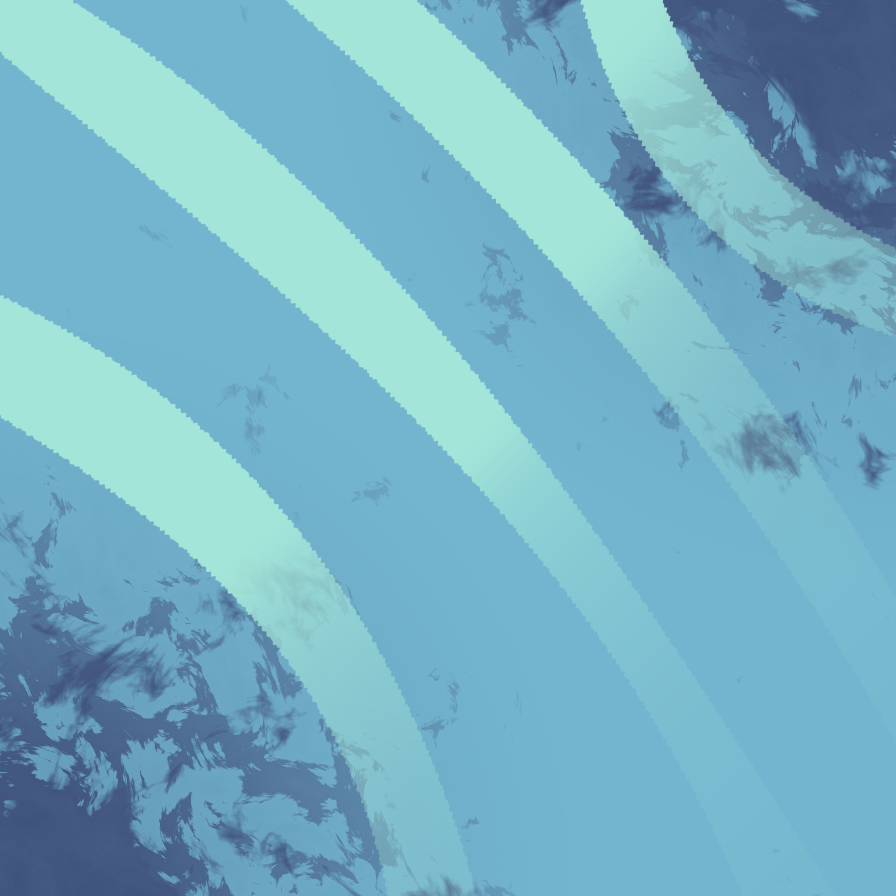
Write a Shadertoy shader that draws this background.

```glsl
// Four pale mint ribbons sweep diagonally over a blue ground with grimy corners.
// Each ribbon lies between two cubic curves in a diagonal frame and fades along
// its length; layered cellular noise, thresholded near two corners, forms grime.

const vec3 BLUE = vec3(0.45, 0.71, 0.81);
const vec3 MINT = vec3(0.64, 0.90, 0.85);
const vec3 NAVY = vec3(0.26, 0.34, 0.50);

vec2 hash2(vec2 p) {
    return fract(sin(vec2(dot(p, vec2(127.1, 311.7)),
                          dot(p, vec2(269.5, 183.3)))) * 43758.55);
}

// Distance to the nearest jittered cell point
float cellular(vec2 p) {
    vec2 cell = floor(p), f = fract(p);
    float nearest = 4.0;
    for (int j = -1; j <= 1; j++)
    for (int i = -1; i <= 1; i++) {
        vec2 offset = vec2(i, j);
        vec2 d = offset + hash2(cell + offset) - f;
        nearest = min(nearest, dot(d, d));
    }
    return sqrt(nearest);
}

// Rough grain: warped cellular octaves, roughly centred on zero
float grain(vec2 p) {
    float sum = 0.0, total = 0.0, weight = 1.0;
    for (int i = 0; i < 5; i++) {
        p += 0.22 * sin(p.yx * 2.3 + float(i));
        sum += weight * cellular(p);
        total += weight;
        weight *= 0.62;
        p = mat2(1.64, 1.31, -1.31, 1.64) * p + 7.3;
    }
    return sum / total - 0.45;
}

// Cubic edge: height across the diagonal at position t along it
float edge(float t, float peak, float centre, float bend, float skew) {
    float s = t - centre;
    return peak - s * s * (bend + skew * s);
}

// Coverage of the strip between two edges, fading after a start position
float ribbon(vec2 q, float low, float high, float start, float rate) {
    float aa = 1.5 / iResolution.y;
    float strip = smoothstep(-aa, aa, q.y - low) * smoothstep(-aa, aa, high - q.y);
    float s = max(q.x - start, 0.0);
    return strip * exp(-rate * s * smoothstep(0.0, 0.15, s));
}

void mainImage(out vec4 fragColor, in vec2 fragCoord) {
    vec2 uv = fragCoord / iResolution.xy;

    // Diagonal frame: x runs down to the right, y up to the right
    vec2 q = vec2(uv.x + 1.0 - uv.y, uv.x + uv.y - 1.0);

    // Grime, thickest at the lower left and upper right
    float corner = min(length(uv), length(uv - 1.0));
    float dirt = max(1.0 - corner / 0.65, 0.0);
    float coarse = grain(uv * 6.0 + 3.0);
    float fine = grain(q * vec2(8.0, 11.0) + 19.0);
    float fog = smoothstep(0.40, 0.76, dirt + 1.5 * coarse + 0.4 * fine);
    float flakes = smoothstep(0.46, 0.60, dirt + 2.0 * fine + 0.5 * coarse);
    float stain = 0.28 * dirt + flakes * (0.15 + 0.8 * dirt);
    vec3 color = mix(BLUE, NAVY, clamp(max(fog, stain), 0.0, 1.0));
    color += 0.06 * fine * smoothstep(0.1, 0.5, dirt);

    // Ragged ribbon borders
    float t = q.x;
    vec2 r = q;
    r.y += 0.0014 * sin(t * 410.0 + 3.0 * sin(t * 57.0))
         + 0.0010 * sin(t * 733.0 + 2.0 * sin(t * 91.0));

    // Ribbons from lower left to upper right
    float cover = ribbon(r, edge(t, -0.405, 0.898, 0.43, 0.254),
                            edge(t, -0.251, 0.781, 0.384, 0.0), 0.85, 2.2);
    cover = max(cover, ribbon(r, edge(t, -0.005, 0.898, 0.131, 0.065),
                                 edge(t, 0.133, 0.599, 0.175, -0.047), 0.98, 3.0));
    cover = max(cover, ribbon(r, edge(t, 0.331, 0.651, 0.115, 0.0),
                                 edge(t, 0.469, 0.645, 0.131, 0.0), 0.90, 3.0));
    cover = max(cover, ribbon(r, edge(t, 0.538, 1.035, -0.737, 0.0),
                                 edge(t, 0.677, 1.030, -0.737, 0.0), 0.70, 1.8));
    color = mix(color, MINT, cover);

    fragColor = vec4(color, 1.0);
}
```
